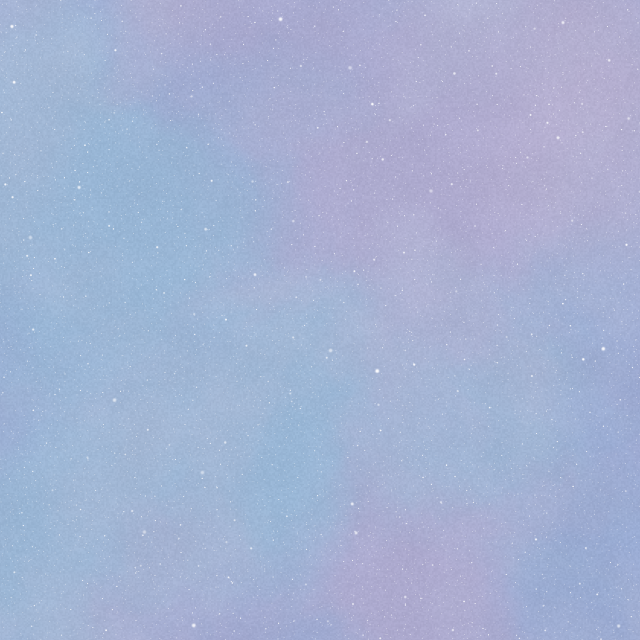
A WebGL 2 fragment shader for this texture:

```glsl
#version 300 es
precision highp float;

uniform vec2 u_resolution;
out vec4 fragColor;

// Sky palette
const vec3 PERIWINKLE = vec3(0.595, 0.660, 0.823);
const vec3 SKY_BLUE = vec3(0.595, 0.712, 0.835);
const vec3 LILAC = vec3(0.678, 0.668, 0.812);
const vec3 ROSE = vec3(0.725, 0.685, 0.812);
const vec3 MIST = vec3(0.705, 0.735, 0.840);
const vec3 STAR_WHITE = vec3(0.985, 0.985, 0.995);

// Cloud and grain settings
const float CLOUD_SCALE = 3.2;
const float CLOUD_WARP = 0.22;
const float MIST_AMOUNT = 0.50;
const float MOTTLE = 0.035;
const float GRAIN_SCALE = 420.0;
const float GRAIN_AMOUNT = 0.040;

// Star layers: cells across, share of cells filled, radius, opacity
const int LAYERS = 4;
const vec4 STARS[LAYERS] = vec4[LAYERS](
    vec4(120.0, 0.42, 0.00065, 0.42),
    vec4(46.0, 0.32, 0.00100, 0.85),
    vec4(22.0, 0.32, 0.00150, 0.95),
    vec4(9.0, 0.40, 0.00250, 1.00));

// Integer hash giving three values in 0..1
vec3 hash3(vec2 cell, int seed) {
    uvec3 v = uvec3(ivec3(ivec2(cell), seed) + 4096);
    v = v * 1664525u + 1013904223u;
    v.x += v.y * v.z; v.y += v.z * v.x; v.z += v.x * v.y;
    v ^= v >> 16u;
    v.x += v.y * v.z; v.y += v.z * v.x; v.z += v.x * v.y;
    return vec3(v >> 8u) / 16777216.0;
}

float valueNoise(vec2 p, int seed) {
    vec2 cell = floor(p);
    vec2 f = fract(p);
    f = f * f * f * (f * (f * 6.0 - 15.0) + 10.0);
    float low = mix(hash3(cell, seed).x, hash3(cell + vec2(1, 0), seed).x, f.x);
    float high = mix(hash3(cell + vec2(0, 1), seed).x, hash3(cell + vec2(1, 1), seed).x, f.x);
    return mix(low, high, f.y);
}

// Fractal noise centred on zero
float clouds(vec2 p, int seed) {
    const mat2 TURN = mat2(0.8, 0.6, -0.6, 0.8);
    float sum = 0.0, amplitude = 0.5;
    for (int i = 0; i < 6; i++) {
        sum += amplitude * (valueNoise(p, seed + i) - 0.5);
        p = TURN * p * 2.03 + 7.3;
        amplitude *= 0.52;
    }
    return sum;
}

float glow(vec2 p, vec2 centre, float radius) {
    vec2 d = (p - centre) / radius;
    return exp(-dot(d, d));
}

vec3 nebula(vec2 p) {
    vec2 warp = vec2(clouds(p * CLOUD_SCALE, 10), clouds(p * CLOUD_SCALE, 20));
    vec2 q = p + CLOUD_WARP * warp;
    float blue = glow(q, vec2(0.40, 0.32), 0.34) + 0.9 * glow(q, vec2(0.08, 0.78), 0.26)
        + 0.6 * glow(q, vec2(0.72, 0.42), 0.20) + 0.7 * glow(q, vec2(0.03, 0.10), 0.18);
    float violet = glow(q, vec2(0.76, 0.83), 0.33) + 0.75 * glow(q, vec2(0.68, 0.04), 0.20)
        + 0.65 * glow(q, vec2(0.30, 1.02), 0.17) + 0.35 * glow(q, vec2(0.22, 0.02), 0.20);
    float rose = glow(q, vec2(0.96, 0.84), 0.20);

    blue += 1.1 * clouds(q * CLOUD_SCALE, 30);
    violet += 1.0 * clouds(q * CLOUD_SCALE, 40);
    vec3 color = mix(PERIWINKLE, SKY_BLUE, smoothstep(0.0, 0.85, blue));
    color = mix(color, LILAC, smoothstep(0.05, 0.90, violet));
    color = mix(color, ROSE, 0.7 * rose);

    // Pale haze and soft mottling
    float haze = smoothstep(-0.20, 0.35, clouds(q * CLOUD_SCALE * 1.3, 50));
    color = mix(color, MIST, MIST_AMOUNT * haze);
    return color + MOTTLE * clouds(p * 14.0, 60);
}

// Opacity of the stars of one layer; tiny ones dim instead of aliasing
float starLayer(vec2 p, vec4 layer, int seed, float pixel) {
    vec2 grid = p * layer.x;
    vec2 corner = floor(grid - 0.5);
    float light = 0.0;
    for (int i = 0; i < 4; i++) {
        vec2 cell = corner + vec2(i & 1, i >> 1);
        vec3 place = hash3(cell, seed);
        vec3 kind = hash3(cell, seed + 1);
        float radius = layer.z * mix(0.70, 1.25, kind.x);
        float width = max(radius, 0.62 * pixel);
        float dist = length(grid - cell - place.xy) / layer.x;
        float disc = exp(-pow(dist / width, 3.0)) * min(1.0, 1.6 * radius / width);
        float opacity = layer.w * mix(0.45, 1.0, kind.y);
        light = max(light, step(place.z, layer.y) * disc * opacity);
    }
    return light;
}

void main() {
    vec2 p = gl_FragCoord.xy / u_resolution.y;
    float pixel = 1.0 / u_resolution.y;
    vec3 color = nebula(p);
    color += GRAIN_AMOUNT * (valueNoise(p * GRAIN_SCALE, 80) - 0.5);
    for (int i = 0; i < LAYERS; i++) {
        color = mix(color, STAR_WHITE, starLayer(p, STARS[i], 100 + 2 * i, pixel));
    }
    fragColor = vec4(color, 1.0);
}
```
